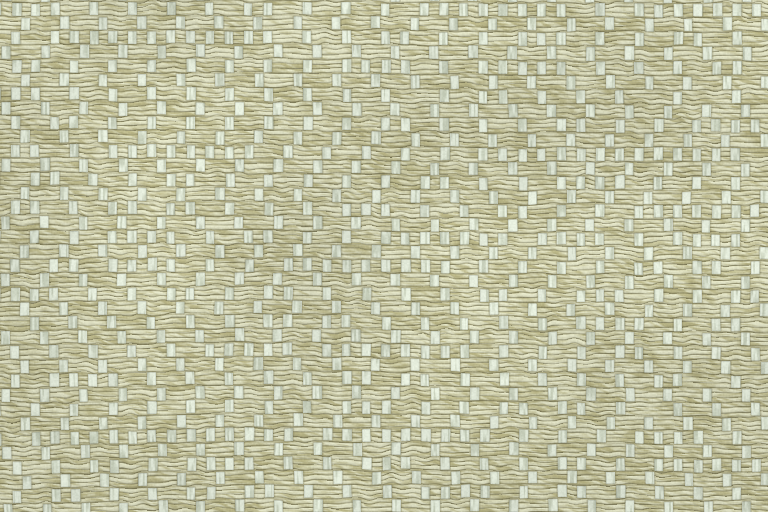
This texture is drawn by a Shadertoy shader. Its source:

```glsl
// Woven upholstery cloth: pale upright warp blocks stepping in broken diamonds
// over bands of twisted khaki and cream weft. Blocks sit on a grid of columns
// and rows; value noise varies the weave, the strands and the fibres.

const vec2 GRID = vec2(78.9, 36.0);        // warp columns, weft rows
const vec2 GRID_SHIFT = vec2(-0.15, 0.22);
const float CELL_ASPECT = 0.684;           // cell width over height
const float STRANDS = 3.0;                 // weft strands per row

const vec3 WARP_PALE = vec3(0.89, 0.92, 0.855);
const vec3 WARP_GREY = vec3(0.77, 0.80, 0.72);
const vec3 WEFT_CREAM = vec3(0.86, 0.865, 0.755);
const vec3 WEFT_KHAKI = vec3(0.70, 0.685, 0.51);
const vec3 GAP_DARK = vec3(0.47, 0.455, 0.32);

float hash(vec2 p) {
    vec3 q = fract(p.xyx * vec3(0.1031, 0.1030, 0.0973));
    q += dot(q, q.yzx + 33.33);
    return fract((q.x + q.y) * q.z);
}

float noise(vec2 p) {
    vec2 i = floor(p), f = fract(p);
    f = f * f * (3.0 - 2.0 * f);
    return mix(mix(hash(i), hash(i + vec2(1, 0)), f.x),
               mix(hash(i + vec2(0, 1)), hash(i + vec2(1, 1)), f.x), f.y);
}

float roundBox(vec2 p, vec2 halfSize, float radius) {
    vec2 d = abs(p) - halfSize + radius;
    return length(max(d, 0.0)) + min(max(d.x, d.y), 0.0) - radius;
}

// Even rows hold every fourth column; odd rows wander between two sides.
bool warpOnTop(vec2 cell) {
    int col = int(cell.x) + 400, row = int(cell.y) + 400;
    if ((row & 1) == 0) return (col & 3) == (row & 3);
    if ((col & 1) == 0) return false;
    float drift = noise(cell * vec2(0.13, 0.7) + 17.0);
    return (col & 3) == 1 ? drift > 0.42 : drift < 0.58;
}

// Distance to the nearest warp block, in row heights; also returns its cell.
float warpDistance(vec2 p, out vec2 nearest) {
    float best = 1.0;
    nearest = floor(p);
    for (int j = -1; j <= 1; j++)
    for (int i = -1; i <= 1; i++) {
        vec2 cell = floor(p) + vec2(i, j);
        if (!warpOnTop(cell)) continue;
        vec2 jitter = vec2(hash(cell + 3.0), hash(cell + 71.0)) - 0.5;
        vec2 offset = (p - cell - 0.5 - 0.1 * jitter) * vec2(CELL_ASPECT, 1.0);
        vec2 halfSize = vec2(0.315, 0.445) + 0.04 * jitter.yx;
        float d = roundBox(offset, halfSize, 0.07);
        if (d < best) { best = d; nearest = cell; }
    }
    return best;
}

vec3 weftColor(vec2 p) {
    float wobble = noise(p * vec2(0.9, 1.0)) - 0.5;
    float y = p.y * STRANDS + 0.75 * wobble;
    float strand = floor(y);
    float across = fract(y) - 0.5;

    // Slow colour change along each strand, with twisted plies and fine fibres.
    float tint = noise(vec2(p.x * 0.35, strand * 5.3));
    float ply = noise(vec2(p.x * 1.7 + across * 1.8, strand * 3.7 + 9.0));
    float fibre = noise(vec2(p.x * 1.3, p.y * 13.0));
    float light = 0.40 * tint + 0.42 * ply + 0.32 * fibre;
    vec3 color = mix(WEFT_KHAKI, WEFT_CREAM, smoothstep(0.22, 0.78, light));

    // Rounded strand with a lit upper side; gaps open and close along it.
    float gap = smoothstep(0.22, 0.52, abs(across - 0.06));
    float openness = 0.25 + 0.6 * noise(vec2(p.x * 0.8, strand * 2.1));
    color = mix(color, GAP_DARK, gap * openness);
    float rowSeam = smoothstep(0.40, 0.5, abs(fract(p.y) - 0.5));
    return mix(color * (1.0 + 0.14 * across), GAP_DARK, 0.28 * rowSeam);
}

vec3 warpColor(vec2 p, vec2 cell, float d) {
    float fibre = noise(vec2(p.x * 5.0, p.y * 0.9 + hash(cell) * 20.0));
    vec3 color = mix(WARP_GREY, WARP_PALE, smoothstep(0.08, 0.68, fibre));
    color *= 0.97 + 0.05 * hash(cell + 5.0);
    return color * mix(0.88, 1.0, smoothstep(0.0, 0.10, -d));
}

void mainImage(out vec4 fragColor, in vec2 fragCoord) {
    vec2 uv = fragCoord / iResolution.xy;
    vec2 p = uv * GRID + GRID_SHIFT;

    // Slight pull of the cloth, large and small.
    p += 0.35 * (vec2(noise(uv * 3.0), noise(uv * 3.0 + 40.0)) - 0.5);
    p += 0.12 * (vec2(noise(p * 0.5), noise(p * 0.5 + 60.0)) - 0.5);

    vec2 cell;
    float d = warpDistance(p, cell);
    float pixel = GRID.y / iResolution.y;

    // Weft dips into shade beside the blocks that cover it.
    float shade = 1.0 - smoothstep(0.0, 0.14, d);
    vec3 weft = mix(weftColor(p), GAP_DARK, 0.38 * shade);
    float cover = 1.0 - smoothstep(-0.5 * pixel, 0.5 * pixel, d);
    vec3 color = mix(weft, warpColor(p, cell, d), cover);

    // Uneven brightness and a fine nap.
    color *= 0.97 + 0.06 * noise(uv * vec2(5.0, 4.0) + 8.0);
    color += 0.05 * (noise(p * vec2(7.0, 10.0)) - 0.5);
    fragColor = vec4(clamp(color, 0.0, 1.0), 1.0);
}
```
